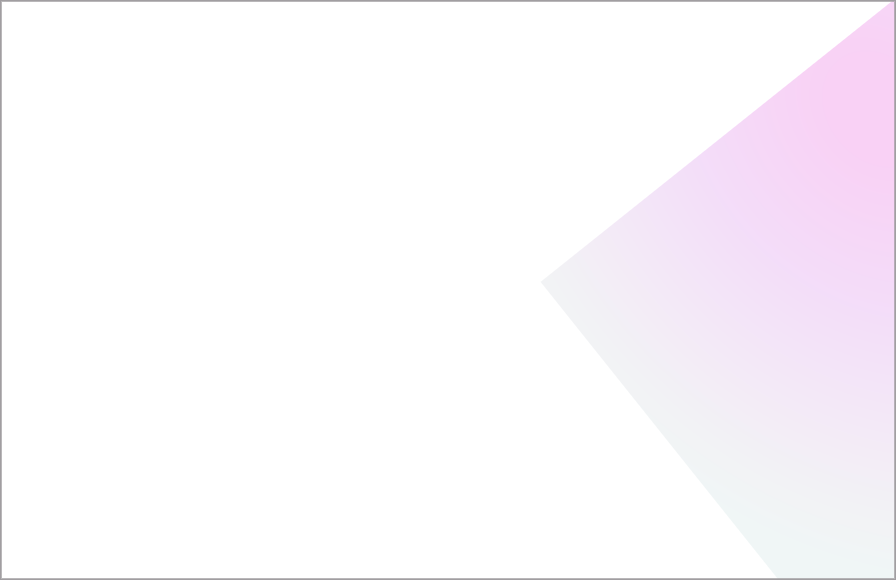
Write a Shadertoy shader that draws this background.

```glsl
// A white framed canvas with a tilted square corner in a soft pink-to-mist gradient.

// Lengths are in canvas heights
const vec2  APEX       = vec2(0.932, 0.514);  // left corner of the square
const float TILT       = 0.674;               // angle of its upper edge, radians
const vec2  GLOW_POS   = vec2(0.64, -0.13);   // glow centre in the square's frame
const vec2  GLOW_SCALE = vec2(1.0, 0.8);      // stretches the glow along the lower edge
const float FRAME      = 1.0 / 332.0;         // frame thickness

const vec3 PAPER      = vec3(1.0);
const vec3 FRAME_GRAY = vec3(0.63, 0.62, 0.63);
const vec3 PINK       = vec3(0.975, 0.820, 0.960);
const vec3 LILAC      = vec3(0.955, 0.865, 0.975);
const vec3 LAVENDER   = vec3(0.953, 0.905, 0.970);
const vec3 PEARL      = vec3(0.950, 0.950, 0.960);
const vec3 MIST       = vec3(0.940, 0.965, 0.965);

// Linear ramp from 0 at a to 1 at b
float ramp(float a, float b, float x) {
    return clamp((x - a) / (b - a), 0.0, 1.0);
}

// Glow colour by distance from its centre
vec3 glowColor(float d) {
    vec3 color = mix(PINK, LILAC, ramp(0.08, 0.30, d));
    color = mix(color, LAVENDER, ramp(0.30, 0.45, d));
    color = mix(color, PEARL, ramp(0.45, 0.62, d));
    return mix(color, MIST, ramp(0.62, 0.71, d));
}

void mainImage(out vec4 fragColor, in vec2 fragCoord) {
    float pixel = 1.0 / iResolution.y;
    vec2 p = fragCoord * pixel;
    vec2 size = iResolution.xy * pixel;

    // Square's frame: x along the upper edge, y away from the lower edge
    vec2 axis = vec2(cos(TILT), sin(TILT));
    vec2 offset = p - APEX;
    vec2 q = vec2(dot(offset, axis), dot(offset, vec2(-axis.y, axis.x)));

    // Corner with smooth edges, filled by the glow
    float inside = min(q.x, -q.y);
    float cover = clamp(inside / pixel + 0.5, 0.0, 1.0);
    float glowDist = length((q - GLOW_POS) * GLOW_SCALE);
    vec3 color = mix(PAPER, glowColor(glowDist), cover);

    // Thin frame around the canvas
    vec2 border = min(p, size - p);
    float frame = clamp((FRAME - min(border.x, border.y)) / pixel + 0.5, 0.0, 1.0);
    color = mix(color, FRAME_GRAY, frame);

    fragColor = vec4(color, 1.0);
}
```
